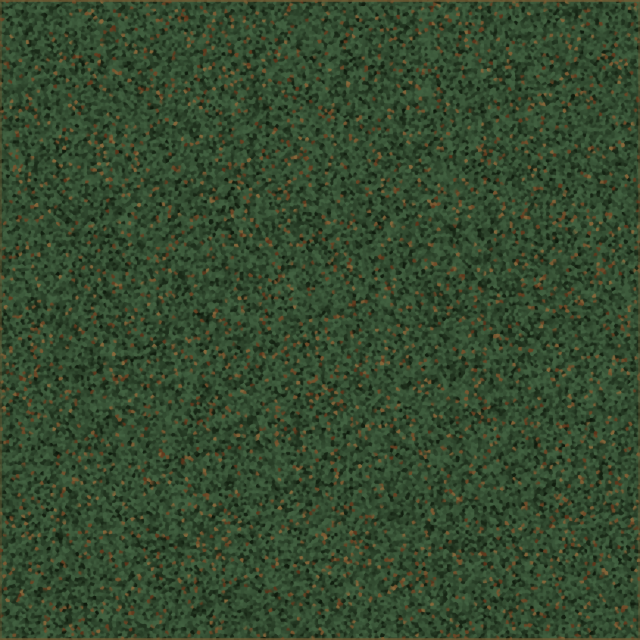
A Shadertoy shader for this texture:

```glsl
const float GRAINS = 205.0;       // grains across the canvas
const float SOFTNESS = 5.5;       // higher gives crisper grain borders
const float FLECK_SHARE = 0.07;
const float RIM_WIDTH = 0.0042;

const vec3 DEEP_GREEN = vec3(0.045, 0.085, 0.035);
const vec3 LEAF_GREEN = vec3(0.265, 0.390, 0.260);
const vec3 RUST = vec3(0.36, 0.20, 0.10);
const vec3 TAN = vec3(0.54, 0.42, 0.24);
const vec3 RIM_TAN = vec3(0.47, 0.36, 0.20);

vec3 hash3(vec2 p) {
    vec3 q = fract(p.xyx * vec3(0.1031, 0.1030, 0.0973));
    q += dot(q, q.yxz + 33.33);
    return fract((q.xxy + q.yzz) * q.zyx);
}

// Mostly greens skewed towards the light end, with a few warm flecks
vec3 grainColor(float pick, float fleckShare) {
    if (pick < fleckShare) return mix(RUST, TAN, pick / fleckShare);
    float tone = (pick - fleckShare) / (1.0 - fleckShare);
    return mix(DEEP_GREEN, LEAF_GREEN, sqrt(tone));
}

// Smooth cellular noise: nearby grains blend by distance
vec3 grainField(vec2 p, float softness, float fleckShare) {
    vec2 cell = floor(p);
    vec3 sum = vec3(0.0);
    float total = 0.0;
    for (int y = -1; y <= 1; y++) {
        for (int x = -1; x <= 1; x++) {
            vec2 id = cell + vec2(x, y);
            vec3 rnd = hash3(id + 17.0);
            vec2 offset = id + 0.1 + 0.8 * rnd.xy - p;
            float weight = exp(-softness * dot(offset, offset));
            sum += weight * grainColor(rnd.z, fleckShare);
            total += weight;
        }
    }
    return sum / total;
}

// One on the canvas edge, fading to zero at the given width
vec2 rimMask(vec2 uv, float width) {
    vec2 edge = min(uv, 1.0 - uv);
    return 1.0 - smoothstep(vec2(0.4 * width), vec2(width), edge);
}

void mainImage(out vec4 fragColor, in vec2 fragCoord) {
    vec2 uv = fragCoord / iResolution.xy;
    vec3 color = grainField(uv * GRAINS, SOFTNESS, FLECK_SHARE);

    // Warm rim: strong along top and bottom, faint at the sides
    vec2 rim = rimMask(uv, RIM_WIDTH);
    color = mix(color, RIM_TAN, max(0.75 * rim.y, 0.35 * rim.x));

    fragColor = vec4(color, 1.0);
}
```
